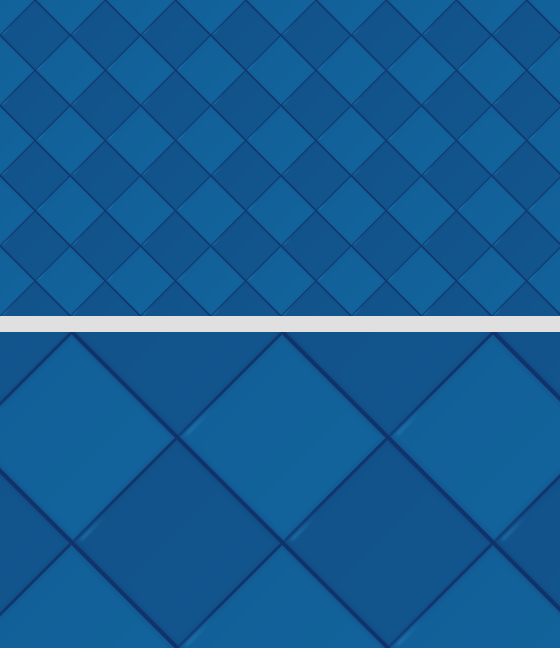
Top: the whole. Bottom: its middle third, enlarged.
Write a Shadertoy shader that draws this pattern.

```glsl
// Blue diamond checkerboard of softly bevelled tiles with dark seams and small corner glints.

const float ROWS = 4.5;                           // repeats over the canvas height
const vec3 DARK_TILE = vec3(0.070, 0.328, 0.548);
const vec3 LIGHT_TILE = vec3(0.070, 0.382, 0.604);
const vec3 SEAM = vec3(0.065, 0.200, 0.420);
const vec3 GLINT = vec3(0.150, 0.490, 0.710);
const float FALL_HALF_WIDTH = 0.014;              // seams running down to the right
const float RISE_HALF_WIDTH = 0.010;              // seams running up to the right
const float SHADOW_WIDTH = 0.030;
const float SHADOW_STRENGTH = 0.30;
const float GLINT_OFFSET = 0.030;
const float GLINT_WIDTH = 0.014;
const float GLINT_STRENGTH = 0.50;
const float SHEEN = 0.010;
const float PI = 3.14159265;

// Square wave of period 2 with edges smoothed over one pixel.
float squareWave(float x, float pixel) {
    return clamp(sin(PI * x) / (PI * 0.5 * pixel), -1.0, 1.0);
}

// Signed distance to the nearest integer.
float seamDistance(float x) {
    return fract(x + 0.5) - 0.5;
}

float lineMask(float d, float halfWidth, float pixel) {
    return 1.0 - smoothstep(halfWidth - 0.5 * pixel, halfWidth + 0.5 * pixel, abs(d));
}

float softBand(float d, float width) {
    return exp(-d * d / (width * width));
}

void mainImage(out vec4 fragColor, in vec2 fragCoord) {
    vec2 p = fragCoord * ROWS / iResolution.y;
    vec2 diagonal = vec2(p.x + p.y, p.x - p.y);
    vec2 local = fract(diagonal);
    float pixel = ROWS * sqrt(2.0) / iResolution.y;

    // Alternating tiles
    float checker = squareWave(diagonal.x, pixel) * squareWave(diagonal.y, pixel);
    vec3 color = mix(LIGHT_TILE, DARK_TILE, 0.5 + 0.5 * checker);

    // Gentle sheen across each tile
    color += SHEEN * (local.y - 0.5) * vec3(0.2, 1.0, 1.0);

    // Seams with a soft shadow
    float fall = seamDistance(diagonal.x);
    float rise = seamDistance(diagonal.y);
    float riseFade = mix(0.65, 0.95, smoothstep(0.0, 0.5, local.x));
    float shadow = max(softBand(fall, SHADOW_WIDTH), 0.7 * riseFade * softBand(rise, SHADOW_WIDTH));
    float seam = max(lineMask(fall, FALL_HALF_WIDTH, pixel),
                     riseFade * lineMask(rise, RISE_HALF_WIDTH, pixel));
    color = mix(color, SEAM, max(SHADOW_STRENGTH * shadow, seam));

    // Glint at the lower end of each rising seam
    float glintSpan = smoothstep(0.03, 0.08, local.x) * (1.0 - smoothstep(0.08, 0.32, local.x));
    float glint = glintSpan * softBand(rise - GLINT_OFFSET, max(GLINT_WIDTH, 0.5 * pixel));
    color = mix(color, GLINT, GLINT_STRENGTH * glint);

    fragColor = vec4(color, 1.0);
}
```
